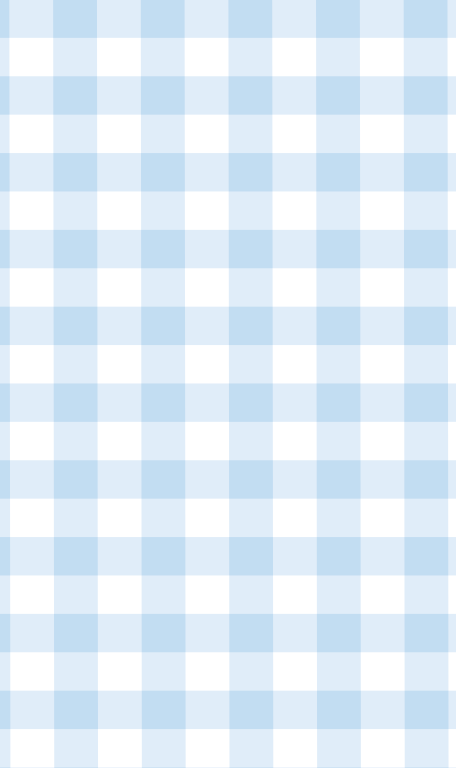
Give the GLSL for this pattern, as a WebGL 1 fragment shader.

```glsl
precision highp float;
// Pale blue gingham: two sets of half-width bands, upright and level, overlap.
// Cloth shows white between bands, light blue under one and deeper blue where
// two cross. Lengths are fractions of the canvas height, from the top left.

uniform vec2 u_resolution;

const vec2 PERIOD = vec2(0.1141, 0.1);        // spacing of upright and level bands
const vec2 BAND_START = vec2(0.0699, -0.0007); // leading edge of the first bands
const float BAND_SHARE = 0.5;                 // band width as a share of the period
const float LEAN = 0.0014;                    // slight slant of the upright bands
const vec3 CLOTH = vec3(1.0);
const vec3 SINGLE_BAND = vec3(0.88, 0.93, 0.975);
const vec3 CROSSED_BANDS = vec3(0.76, 0.865, 0.95);

// Coverage of a repeating band, softened over one pixel at both edges.
float band(float position, float start, float period, float pixel) {
  float center = start + 0.5 * BAND_SHARE * period;
  float offset = abs(fract((position - center) / period + 0.5) - 0.5) * period;
  return clamp((0.5 * BAND_SHARE * period - offset) / pixel + 0.5, 0.0, 1.0);
}

void main() {
  float pixel = 1.0 / u_resolution.y;
  vec2 p = vec2(gl_FragCoord.x, u_resolution.y - gl_FragCoord.y) * pixel;
  p.x -= LEAN * (p.y - 0.5);

  float upright = band(p.x, BAND_START.x, PERIOD.x, pixel);
  float level = band(p.y, BAND_START.y, PERIOD.y, pixel);

  // Blend the three tones by how many bands cover this point.
  vec3 openRow = mix(CLOTH, SINGLE_BAND, upright);
  vec3 bandRow = mix(SINGLE_BAND, CROSSED_BANDS, upright);
  gl_FragColor = vec4(mix(openRow, bandRow, level), 1.0);
}
```
